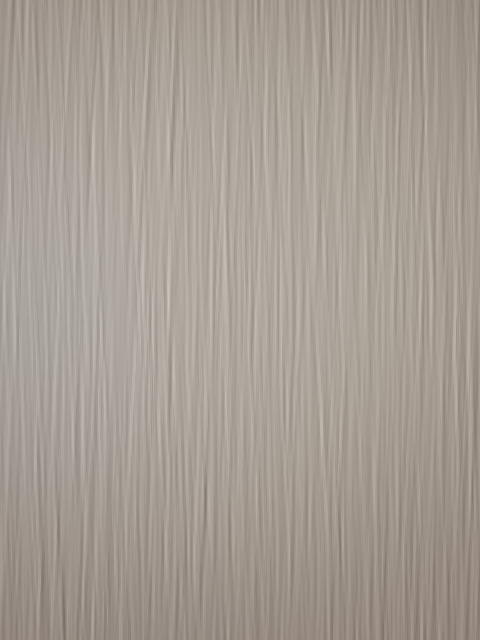
Give the GLSL for this texture, as a Shadertoy shader.

```glsl
// Pale brushed laminate: fine, nearly vertical fibres under a soft, uneven light.
// Sheared layers of stretched noise make the fibres, slivers with a light and a
// dark side cross them, and a wide glow shifts the tone from warm to cool.

const vec3 EDGE_COLOR = vec3(0.545, 0.495, 0.460);
const vec3 GLOW_COLOR = vec3(0.692, 0.660, 0.620);
const vec3 COOL_TINT = vec3(-0.002, 0.010, 0.024);
const vec3 FIBRE_TINT = vec3(1.0, 1.02, 1.03);
const vec2 GLOW_CENTER = vec2(0.43, 0.60);
const vec2 GLOW_RADIUS = vec2(0.80, 0.56);
const float GLOW_FLATNESS = 1.3;
const vec2 COOL_CENTER = vec2(0.0, 0.50);
const vec2 COOL_RADIUS = vec2(0.45, 0.36);
const int FIBRE_LAYERS = 6;
const int SLIVER_LAYERS = 12;
const vec2 SLIVER_CELLS = vec2(36.0, 1.7);
const float SLIVER_SPLIT = 0.12;
const float MAX_SLOPE = 0.065;
const float FIBRE_CONTRAST = 0.019;
const float SLIVER_CONTRAST = 0.024;
const float GRAIN_CONTRAST = 0.007;

float hash(vec2 p) {
    vec3 q = fract(p.xyx * vec3(0.1031, 0.1030, 0.0973));
    q += dot(q, q.yzx + 33.33);
    return fract((q.x + q.y) * q.z);
}

// Smooth random value along one fibre, each with its own phase.
float alongFibre(float id, float y, float seed) {
    y += 17.0 * hash(vec2(id, seed));
    float cell = floor(y);
    float t = smoothstep(0.0, 1.0, y - cell);
    vec2 key = vec2(id + 31.7 * seed, cell);
    return mix(hash(key), hash(key + vec2(0.0, 1.0)), t);
}

// Each fibre against its two neighbours, so that wide bands cancel out.
float fibreNoise(vec2 p, float seed) {
    float id = floor(p.x);
    float t = smoothstep(0.15, 0.85, p.x - id);
    float a = alongFibre(id - 1.0, p.y, seed);
    float b = alongFibre(id, p.y, seed);
    float c = alongFibre(id + 1.0, p.y, seed);
    float d = alongFibre(id + 2.0, p.y, seed);
    return mix(b - 0.5 * (a + c), c - 0.5 * (b + d), t);
}

// Long, pointed strokes, each a light line beside a dark one.
float slivers(vec2 p, float seed) {
    vec2 q = p * SLIVER_CELLS;
    q.y += 9.0 * hash(vec2(floor(q.x), seed));
    vec2 id = floor(q) + vec2(41.0, 13.0) * seed;
    vec2 local = fract(q) - 0.5;
    float slope = 0.3 * (hash(id + 3.1) - 0.5);
    float center = 0.26 * (hash(id + 7.7) - 0.5) + slope * local.y;
    float ends = 4.0 * local.y * local.y;
    float taper = 1.0 - ends * ends;
    float halfWidth = mix(0.02, 0.11, hash(id + 5.3)) * taper;
    float blur = 0.02 + 0.4 * SLIVER_CELLS.x / iResolution.x;
    float x = local.x - center;
    float light = 1.0 - smoothstep(halfWidth, halfWidth + blur, abs(x - SLIVER_SPLIT));
    float dark = 1.0 - smoothstep(halfWidth, halfWidth + blur, abs(x + SLIVER_SPLIT));
    return (light - dark) * taper * (2.0 * hash(id + 9.4) - 1.0);
}

vec3 lighting(vec2 uv) {
    vec2 d = (uv - GLOW_CENTER) / GLOW_RADIUS;
    float glow = exp(-pow(dot(d, d), GLOW_FLATNESS));
    vec2 c = (uv - COOL_CENTER) / COOL_RADIUS;
    float cool = exp(-dot(c, c));
    return mix(EDGE_COLOR, GLOW_COLOR, glow) + COOL_TINT * cool;
}

void mainImage(out vec4 fragColor, in vec2 fragCoord) {
    vec2 uv = fragCoord / iResolution.xy;
    vec2 p = fragCoord / iResolution.x;

    // Straight fibres, finer in each layer, sheared a little left or right.
    float fibres = 0.0;
    for (int i = 0; i < FIBRE_LAYERS; i++) {
        float k = float(i) / float(FIBRE_LAYERS - 1);
        float slope = MAX_SLOPE * (2.0 * fract(k * 2.618) - 1.0);
        vec2 q = vec2(p.x + slope * (p.y - 0.67), p.y);
        fibres += fibreNoise(q * vec2(mix(75.0, 160.0, k), mix(1.3, 2.4, k)), float(i) + 1.0);
    }

    // Slivers at evenly spread slopes, so that they cross at narrow angles.
    float strokes = 0.0;
    for (int i = 0; i < SLIVER_LAYERS; i++) {
        float seed = float(i) + 1.0;
        float slope = MAX_SLOPE * (2.0 * fract(seed * 0.618) - 1.0);
        strokes += slivers(vec2(p.x + slope * p.y + 0.137 * seed, p.y), seed);
    }

    // Fine speckle, sized in canvas units.
    float grain = hash(floor(uv * vec2(384.0, 512.0))) - 0.5;

    float relief = FIBRE_CONTRAST * fibres + SLIVER_CONTRAST * strokes;
    vec3 color = lighting(uv) + relief * FIBRE_TINT + GRAIN_CONTRAST * grain;
    fragColor = vec4(color, 1.0);
}
```
